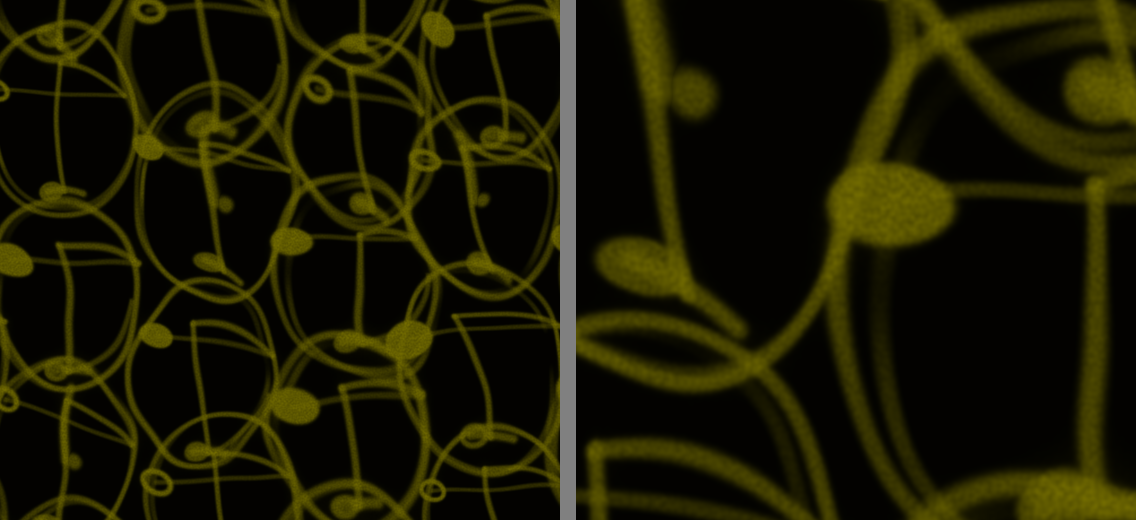
Left, the full canvas; right, a detail of the centre.
Reproduce this pattern procedurally as a WebGL 1 fragment shader.

```glsl
precision highp float;
uniform vec2 u_resolution;

#define CELL vec2(0.27, 0.30)
#define RIM vec2(0.148, 0.190)
#define JITTER 0.055
#define TILT 0.40
#define WOBBLE 0.030
#define LINE_WIDTH 0.0075
#define HALO 0.09
#define GRAIN 0.22
#define BACKGROUND vec3(0.010, 0.009, 0.0)
#define GLOW vec3(0.43, 0.405, 0.0)

vec2 hash2(vec2 p) {
  p = vec2(dot(p, vec2(127.1, 311.7)), dot(p, vec2(269.5, 183.3)));
  return fract(sin(p) * 43758.545);
}

float gradientNoise(vec2 p) {
  vec2 i = floor(p), f = fract(p);
  vec2 u = f * f * f * (f * (f * 6.0 - 15.0) + 10.0);
  vec2 e = vec2(0.0, 1.0);
  float a = dot(hash2(i) * 2.0 - 1.0, f);
  float b = dot(hash2(i + e.yx) * 2.0 - 1.0, f - e.yx);
  float c = dot(hash2(i + e.xy) * 2.0 - 1.0, f - e.xy);
  float d = dot(hash2(i + e.yy) * 2.0 - 1.0, f - e.yy);
  return mix(mix(a, b, u.x), mix(c, d, u.x), u.y);
}

vec2 rotate(vec2 p, float angle) {
  float c = cos(angle), s = sin(angle);
  return vec2(c * p.x - s * p.y, s * p.x + c * p.y);
}

// Signed distance to an ellipse, first-order estimate
float ellipse(vec2 p, vec2 r) {
  float k = length(p / r);
  return k * (k - 1.0) / max(length(p / (r * r)), 1e-5);
}

// Distance to a segment bent sideways into a parabola
float arc(vec2 p, vec2 a, vec2 b, float bow) {
  vec2 ab = b - a;
  float t = clamp(dot(p - a, ab) / dot(ab, ab), 0.0, 1.0);
  vec2 side = normalize(vec2(-ab.y, ab.x));
  return length(p - a - ab * t - side * bow * 4.0 * t * (1.0 - t));
}

// Soft light trail: flat core, rounded edge, faint halo
float trail(float d, float width) {
  float x = max(d, 0.0) / width;
  return exp(-x * x * x) + HALO * exp(-0.5 * x);
}

// Darkness left after one looped figure has been drawn
float figure(vec2 p, vec2 id) {
  vec2 h1 = hash2(id + 3.1), h2 = hash2(id + 17.7);
  vec2 h3 = hash2(id + 41.3), h4 = hash2(id + 73.9);
  vec2 seed = h1 * 50.0;
  p = rotate(p, TILT * (h1.x - 0.6)) / mix(0.88, 1.1, h1.y);
  p += WOBBLE * vec2(gradientNoise(p * 6.0 + seed), gradientNoise(p * 6.0 - seed));
  float w = LINE_WIDTH * mix(0.7, 1.2, h2.x);

  // Double rim with uneven brightness
  float uneven = gradientNoise(normalize(p + 1e-5) * 1.3 + seed);
  vec2 shift = 0.03 * (h3 - 0.5);
  float dark = 1.0 - (0.50 + 0.35 * uneven) * trail(abs(ellipse(p, RIM)), w);
  vec2 innerRim = RIM * vec2(0.94, 0.98);
  float second = clamp(0.32 - 0.8 * uneven, 0.0, 0.6);
  dark *= 1.0 - second * trail(abs(ellipse(p - shift, innerRim)), w * 0.9);

  // Anchors of the inner strokes
  vec2 bead = vec2(-0.105, 0.085) + 0.04 * (h2 - 0.5);
  vec2 corner = vec2(-0.010, 0.105) + 0.05 * (h3 - 0.5);
  vec2 tip = vec2(0.140, 0.050) + 0.03 * (h4 - 0.5);
  vec2 foot = vec2(0.010, -0.145) + 0.04 * (h1 - 0.5);

  // Crossbar, sloping top, stem and lower sweep
  dark *= 1.0 - 0.38 * trail(arc(p, bead, tip, 0.004), w * 0.85);
  dark *= 1.0 - 0.58 * trail(arc(p, corner, tip, 0.014), w);
  dark *= 1.0 - 0.60 * trail(arc(p, corner, foot, 0.02 * (h4.x - 0.5)), w);
  vec2 sweepEnd = vec2(0.135, -0.03);
  dark *= 1.0 - 0.45 * step(0.45, h4.y) * trail(arc(p, foot, sweepEnd, -0.03), w * 0.9);

  // Bead: filled blob or open ring
  vec2 q = rotate(p - bead, 0.25 + 0.5 * h3.x);
  float ring = step(0.5, h3.y);
  float blob = ellipse(q, vec2(0.036, 0.024) * mix(0.7, 1.1, h4.x));
  float beadDistance = mix(blob, abs(ellipse(q, vec2(0.025, 0.018))), ring);
  dark *= 1.0 - 0.78 * trail(beadDistance, w);

  // Foot: short thick dash with a small loop or knob
  vec2 dash = rotate(vec2(0.036, 0.0), -0.7 * h2.y);
  dark *= 1.0 - 0.60 * trail(arc(p, foot - dash, foot + dash, 0.004), w * 1.35);
  float knob = ellipse(p - foot + dash * 0.8, vec2(0.021, 0.015));
  dark *= 1.0 - 0.60 * trail(mix(knob, abs(knob), step(0.5, h4.x)), w);

  // Occasional heavy bar along the stem
  vec2 middle = mix(corner, foot, 0.45);
  float bar = arc(p, corner + vec2(0.0, 0.025), middle, 0.0);
  bar = min(bar, length(p - middle - vec2(0.016, 0.0)) - 0.005);
  dark *= 1.0 - 0.60 * step(0.72, h2.y) * trail(bar, w * 1.5);
  return dark;
}

void main() {
  vec2 p = gl_FragCoord.xy / u_resolution.y;
  vec2 grid = p / CELL;
  float dark = 1.0;

  // Staggered columns of overlapping figures
  for (int i = -1; i <= 1; i++) {
    float column = floor(grid.x) + float(i);
    float stagger = 0.5 * mod(column, 2.0);
    for (int j = -1; j <= 1; j++) {
      vec2 id = vec2(column, floor(grid.y - stagger) + float(j));
      vec2 center = (id + vec2(0.5, 0.5 + stagger)) * CELL;
      center += JITTER * (hash2(id) - 0.5);
      dark *= figure(p - center, id);
    }
  }

  // Fine grain within the light
  float light = (1.0 - dark) * (1.0 + GRAIN * gradientNoise(p * 230.0));
  light = max(light - 0.035, 0.0);
  gl_FragColor = vec4(BACKGROUND + GLOW * light, 1.0);
}
```
